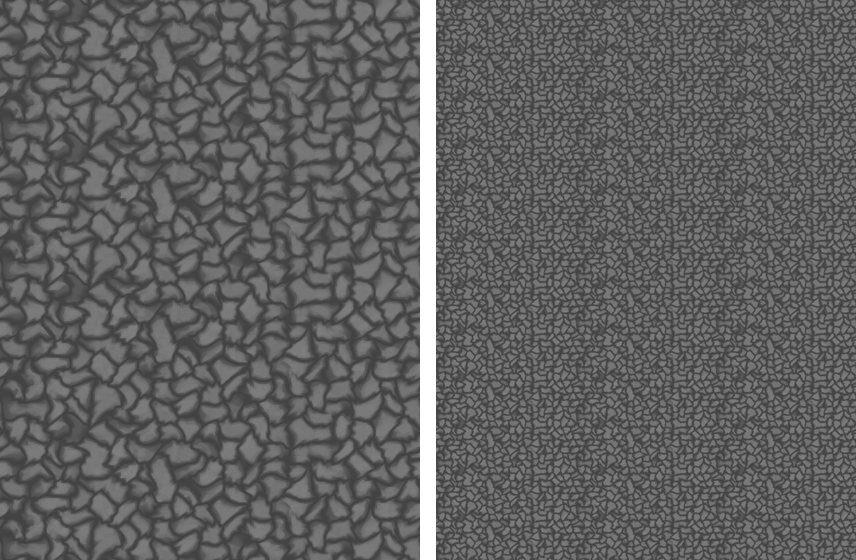
Left: one tile. Right: repeated 3 by 3.
Write a Shadertoy shader that draws this texture.

```glsl
const float TAU = 6.2831853;

vec3 hash3(vec2 cell) {
    vec3 q = vec3(dot(cell, vec2(127.1, 311.7)),
                  dot(cell, vec2(269.5, 183.3)),
                  dot(cell, vec2(419.2, 371.9)));
    return fract(sin(q + 1.7) * 43758.545);
}

// Wrapping cellular noise: x = gap to the nearest other stone, y = random tone.
// Some cells join a neighbour to make long or bent stones.
vec2 cobbles(vec2 p, vec2 period, float joined) {
    vec2 base = floor(p), stone = vec2(-99.0);
    float nearest = 9.0, other = 9.0;
    for (int y = -2; y <= 2; y++)
    for (int x = -2; x <= 2; x++) {
        vec2 cell = base + vec2(x, y);
        vec2 key = mod(cell, period);
        vec3 h = hash3(key), k = hash3(key + 57.0);
        vec2 d = p - cell - 0.12 - 0.76 * h.xy;

        // Stretch each stone along its own direction
        float angle = TAU * h.z;
        vec2 axis = vec2(cos(angle), sin(angle));
        float dist = length(vec2(dot(d, axis) * 0.84, dot(d, vec2(-axis.y, axis.x)) * 1.16));

        vec2 id = cell;
        if (k.x < joined) id += k.y < 0.5 ? vec2(1, 0) : vec2(0, 1);
        if (dist < nearest) {
            if (id != stone) other = nearest;
            nearest = dist;
            stone = id;
        } else if (id != stone) {
            other = min(other, dist);
        }
    }
    return vec2(other - nearest, hash3(mod(stone, period) + 23.0).x);
}

void mainImage(out vec4 fragColor, in vec2 fragCoord) {
    vec2 uv = fragCoord / iResolution.xy;
    vec2 t = TAU * uv;

    // Bend the outlines with waves that wrap
    vec2 broad = vec2(sin(8.0 * t.y + 5.0 * t.x) + sin(16.0 * t.y - 7.0 * t.x + 1.3),
                      sin(9.0 * t.x + 4.0 * t.y + 2.1) + sin(11.0 * t.x - 8.0 * t.y));
    vec2 fine = vec2(sin(44.0 * t.y + 13.0 * t.x + 2.0 * broad.y),
                     sin(33.0 * t.x - 20.0 * t.y + 2.0 * broad.x));
    vec2 bend = 0.11 * broad + 0.045 * fine;

    // The layout repeats four times up the canvas
    vec2 stone = cobbles(uv * vec2(19, 28) + bend, vec2(19, 7), 0.16);
    vec2 fleck = cobbles(uv * vec2(57, 84) + 3.0 * bend.yx, vec2(57, 21), 0.3);
    float dab = (fleck.y - 0.5) * smoothstep(0.0, 0.25, fleck.x);

    // Dark joint, soft rim, then a paler face with a brushed edge
    float gap = stone.x;
    float brushed = gap + 0.09 * dab + 0.025 * (fine.x + fine.y);
    float face = smoothstep(0.25, 0.34, brushed);
    float grey = 0.262
               + 0.085 * smoothstep(0.03, 0.26, gap)
               + 0.075 * face
               + 0.045 * smoothstep(0.32, 0.55, brushed);
    grey += face * (0.035 * (stone.y - 0.5) + 0.018 * dab);
    grey += 0.008 * dab;

    fragColor = vec4(vec3(grey), 1.0);
}
```
